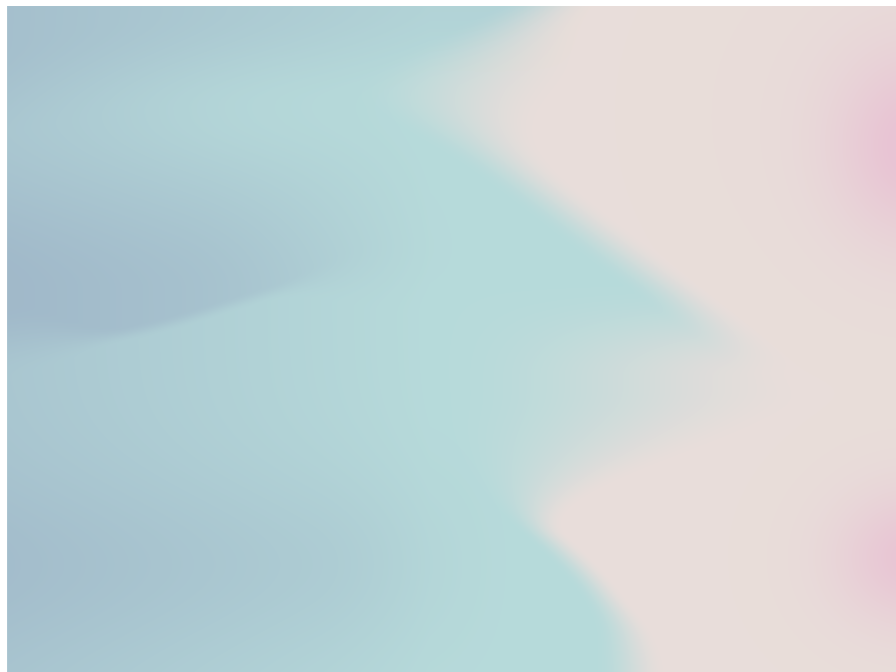
This background is drawn by a Shadertoy shader. Its source:

```glsl
// Soft pastel gradient: blue and teal waves flowing into cream, with pink glows at the right.

// Gaussian glow with separate radii
float glow(vec2 p, vec2 center, vec2 radius) {
    vec2 d = (p - center) / radius;
    return exp(-dot(d, d));
}

// Brightness of the cool side: 0 is slate blue, 1 is teal
float coolField(vec2 p) {
    float tone = min(0.4 + 1.25 * p.x, 1.0);
    tone += 0.12 * glow(p, vec2(0.26, 0.16), vec2(0.16, 0.08));

    // Shade along the top and in the lower left
    float topEdge = 0.07 + 0.07 * exp(-6.0 * p.x);
    tone -= 0.22 * (1.0 - smoothstep(-0.07, 0.07, p.y - topEdge));
    float lowShade = exp(-pow(abs(p.y - 0.84) / 0.14, 2.0));
    tone -= 0.29 * lowShade * (1.0 - smoothstep(0.35, 0.6, p.x));

    // Dark fold with a crisp lower edge
    float fold = 0.505 - 0.095 * smoothstep(0.08, 0.42, p.x);
    float soft = 0.012 + 0.045 * smoothstep(0.08, 0.22, abs(p.x - 0.22));
    float shade = smoothstep(0.18, 0.43, p.y) * (1.0 - smoothstep(fold - soft, fold + soft, p.y));
    tone -= 0.43 * shade * (1.0 - smoothstep(0.2, 0.55, p.x));
    return clamp(tone, 0.0, 1.0);
}

// Coverage of the cream side
float creamField(vec2 p) {
    // Upper wave: a rounded bend pointing left
    float bend = 0.46 + length(vec2(p.y - 0.15, 0.05));
    float spread = 0.045 + 0.075 * exp(-pow(abs(p.y - 0.12) / 0.08, 2.0));
    float upper = smoothstep(bend - spread, bend + spread, p.x);

    // Lower wave: broad at its head, crisp toward the bottom
    float start = 0.485 + 0.18 * smoothstep(0.62, 0.95, p.y);
    float width = 0.05 + 0.38 * (1.0 - smoothstep(0.58, 0.8, p.y));
    width += 0.03 * smoothstep(0.88, 1.0, p.y);
    float lower = smoothstep(start, start + width, p.x) * smoothstep(0.42, 0.56, p.y);
    return 1.0 - (1.0 - upper) * (1.0 - lower);
}

void mainImage(out vec4 fragColor, in vec2 fragCoord) {
    // Canvas units, measured down from the top
    vec2 p = fragCoord / iResolution.xy;
    p.y = 1.0 - p.y;

    vec3 slate = vec3(0.63, 0.725, 0.79);
    vec3 teal = vec3(0.715, 0.855, 0.855);
    vec3 cream = vec3(0.91, 0.867, 0.853);
    vec3 pink = vec3(0.91, 0.77, 0.83);

    vec3 color = mix(slate, teal, coolField(p));
    color = mix(color, cream, creamField(p));

    // Pink glows on the right edge
    float blush = glow(p, vec2(1.02, 0.22), vec2(0.085, 0.14));
    blush += glow(p, vec2(1.02, 0.83), vec2(0.085, 0.1));
    blush += 0.12 * glow(p, vec2(1.0, 0.17), vec2(0.16, 0.2));
    color = mix(color, pink, min(blush, 1.0));

    // White margin on the left and top
    vec2 pixel = 1.0 / iResolution.xy;
    vec2 inside = smoothstep(-0.5 * pixel, 0.5 * pixel, p - vec2(0.008, 0.009));
    color = mix(vec3(1.0), color, inside.x * inside.y);
    fragColor = vec4(color, 1.0);
}
```
